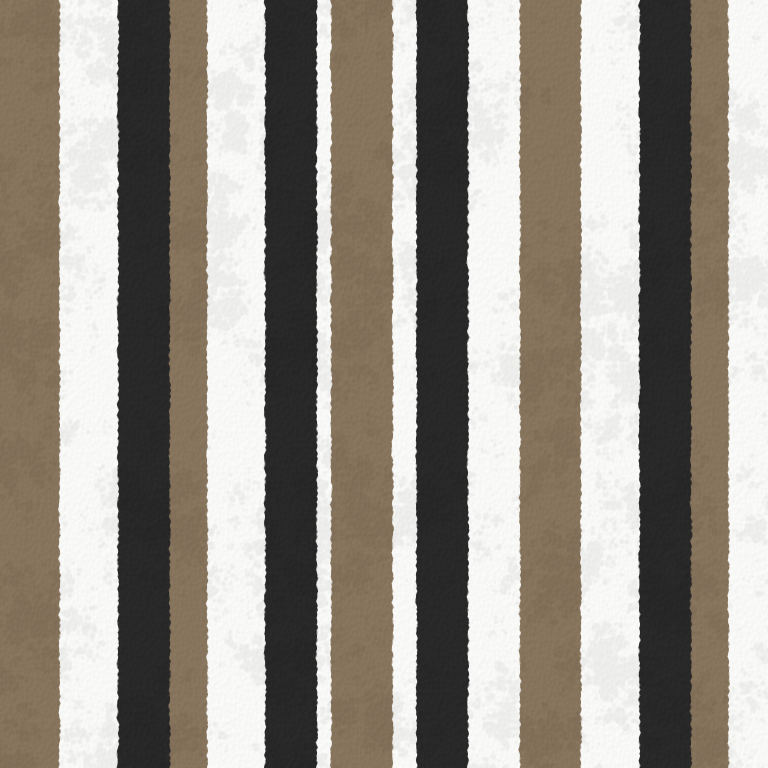
Write a three.js fragment shader that draws this pattern.

```glsl
#define PERIOD 0.6788
#define EDGE 0.0011
#define WOBBLE 0.0032
#define STAIN 0.045
#define GRAIN 0.028
#define CREAM vec3(0.972, 0.975, 0.968)
#define TAN vec3(0.530, 0.455, 0.363)
#define CHARCOAL vec3(0.158, 0.158, 0.158)

varying vec2 vUv;

vec2 hash2(vec2 p) {
  vec2 q = vec2(dot(p, vec2(127.1, 311.7)), dot(p, vec2(269.5, 183.3)));
  return fract(sin(q) * 43758.5);
}

// Distance to the nearest scattered point, one point per unit cell
float cellular(vec2 p) {
  vec2 cell = floor(p);
  vec2 local = fract(p);
  float nearest = 4.0;
  for (int y = -1; y <= 1; y++) {
    for (int x = -1; x <= 1; x++) {
      vec2 offset = vec2(float(x), float(y));
      vec2 d = offset + hash2(cell + offset) - local;
      nearest = min(nearest, dot(d, d));
    }
  }
  return sqrt(nearest);
}

// Ragged patches: cellular octaves thresholded at their low end
float stains(vec2 p) {
  float sum = 0.0;
  float weight = 0.31;
  float scale = 6.5;
  for (int i = 0; i < 4; i++) {
    sum += weight * cellular(p * scale + float(i) * 17.3);
    weight *= 0.85;
    scale *= 2.6;
  }
  return 1.0 - smoothstep(0.32, 0.43, sum);
}

// Paper relief lit from the upper left
float relief(vec2 p) {
  vec2 q = p * vec2(190.0, 150.0);
  return cellular(q) - cellular(q + vec2(-0.3, 0.3));
}

// Coverage of a vertical stripe repeated every PERIOD
float stripe(float x, float center, float halfWidth) {
  float d = abs(mod(x - center + 0.5 * PERIOD, PERIOD) - 0.5 * PERIOD) - halfWidth;
  return 1.0 - smoothstep(-EDGE, EDGE, d);
}

void main() {
  // Rough, slightly wavering stripe edges
  float x = vUv.x + WOBBLE * (cellular(vUv * 125.0) - 0.45);
  x += 0.0003 * (sin(vUv.y * 41.0 + vUv.x * 19.0) + sin(vUv.y * 97.0));

  // Tan stripes; the narrow one tucks under its dark neighbour
  float tanMask = stripe(x, 0.0378, 0.0397);
  tanMask = max(tanMask, stripe(x, 0.2424, 0.0274));
  tanMask = max(tanMask, stripe(x, 0.4712, 0.0401));

  // Dark stripes of equal width
  float darkMask = stripe(x, 0.1873, 0.0337);
  darkMask = max(darkMask, stripe(x, 0.3789, 0.0337));
  darkMask = max(darkMask, stripe(x, 0.5759, 0.0337));

  vec3 color = mix(CREAM, TAN, tanMask);
  color = mix(color, CHARCOAL, darkMask);

  // Wear and paper grain
  color *= 1.0 - STAIN * stains(vUv);
  color += GRAIN * relief(vUv) * mix(1.0, 0.7, darkMask);

  gl_FragColor = vec4(clamp(color, 0.0, 1.0), 1.0);
}
```
